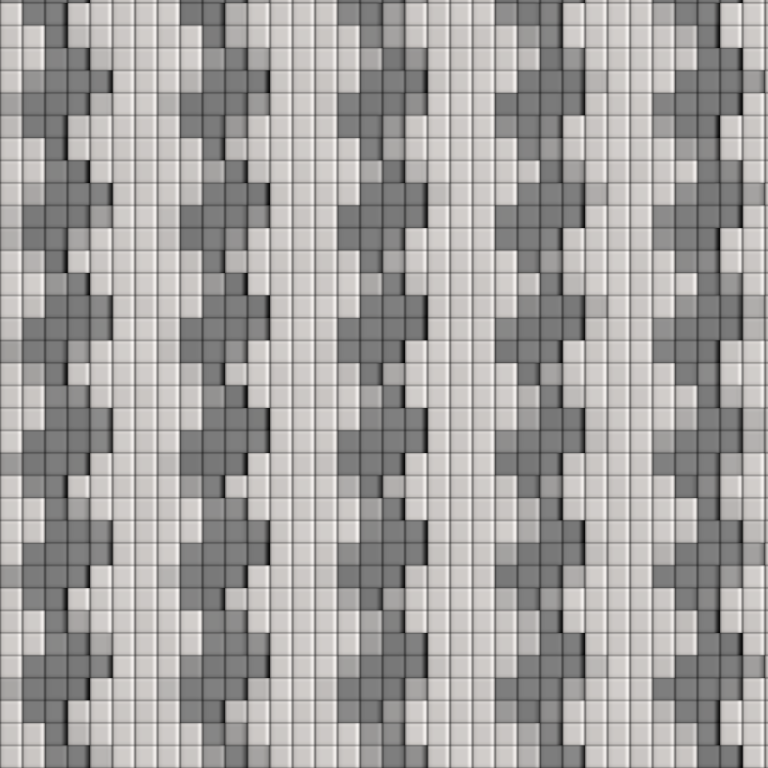
Give the GLSL for this pattern, as a WebGL 1 fragment shader.

```glsl
precision highp float;

uniform vec2 u_resolution;

const float TAU = 6.2831853;
const float TILES = 34.133;                // tiles along the canvas height
const vec2 PERIOD = vec2(7.16, 5.15);      // motif size in tiles
const vec2 ANCHOR = vec2(17.0, 19.5);      // centre of one motif in tiles
const float BAND_HALF_WIDTH = 1.3;
const float BAND_BULGE = 0.65;
const float BAND_SWAY = 0.65;
const vec3 LIGHT = vec3(0.805, 0.79, 0.78);
const vec3 DARK = vec3(0.485, 0.485, 0.485);
const float TONE_WEAR = 0.035;
const float COVER_WEAR = 0.16;
const float SEAM_X = 0.10;                 // seam widths in tiles
const float SEAM_Y = 0.08;
const float GLOSS = 0.14;
const float SHADOW = 0.42;
const int SAMPLES = 3;

float hash(vec2 p) {
  return fract(sin(dot(p, vec2(127.1, 311.7))) * 43758.5453);
}

// Share of a tile covered by the swaying, bulging dark bands
float bandCover(vec2 tile) {
  vec2 centre = tile + 0.5 - ANCHOR;
  float phase = TAU * centre.y / PERIOD.y;
  float halfWidth = BAND_HALF_WIDTH + BAND_BULGE * cos(phase);
  float x = centre.x - BAND_SWAY * sin(phase);
  x = abs(mod(x + 0.5 * PERIOD.x, PERIOD.x) - 0.5 * PERIOD.x);
  float wear = COVER_WEAR * (hash(tile) - 0.5);
  return smoothstep(0.0, 1.0, halfWidth - x + 0.5 + wear);
}

vec3 mosaic(vec2 p) {
  vec2 tile = floor(p);
  vec2 f = p - tile;
  float height = 1.0 - bandCover(tile);
  float rise = 1.0 - bandCover(tile + vec2(1.0, 0.0)) - height;

  vec3 color = mix(DARK, LIGHT, height);
  color += TONE_WEAR * (hash(tile + 19.3) - 0.5);

  // Relief lit from the right: glossy right edge, shaded left edge
  float rightEdge = smoothstep(0.72, 0.9, f.x);
  float leftEdge = 1.0 - smoothstep(0.0, 0.3, f.x);
  float topEdge = smoothstep(0.78, 0.92, f.y);
  float bottomEdge = 1.0 - smoothstep(0.0, 0.22, f.y);
  color += GLOSS * rightEdge * mix(0.1, 1.0, height);
  color -= 0.05 * leftEdge * mix(0.5, 1.0, height);
  color += 0.03 * topEdge * height - 0.05 * bottomEdge;

  // Cast shade where the next tile stands higher
  color -= SHADOW * max(rise, 0.0) * smoothstep(0.68, 0.98, f.x);

  // Soft dark seams
  vec2 gap = min(f, 1.0 - f);
  float seamX = 1.0 - smoothstep(0.0, SEAM_X, gap.x);
  float seamY = 1.0 - smoothstep(0.0, SEAM_Y, gap.y);
  color *= 1.0 - 0.42 * seamX;
  color *= 1.0 - 0.25 * seamY;
  return color;
}

void main() {
  // Average a small grid of samples to smooth the edges
  vec3 sum = vec3(0.0);
  for (int j = 0; j < SAMPLES; j++) {
    for (int i = 0; i < SAMPLES; i++) {
      vec2 offset = (vec2(float(i), float(j)) + 0.5) / float(SAMPLES) - 0.5;
      sum += mosaic((gl_FragCoord.xy + offset) / u_resolution.y * TILES);
    }
  }
  gl_FragColor = vec4(sum / float(SAMPLES * SAMPLES), 1.0);
}
```
